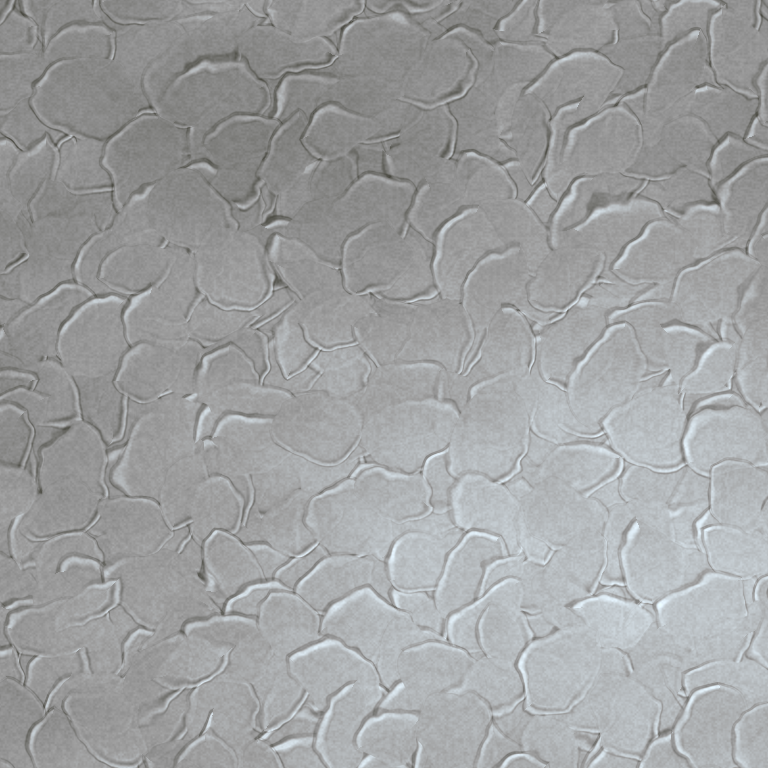
A WebGL 1 fragment shader for this texture:

```glsl
precision highp float;
uniform vec2 u_resolution;

#define CELL 0.077
#define DAB_MIN 0.052
#define DAB_MAX 0.078
#define LIP_WIDTH 0.0018
#define LIP_SHADE 0.165
#define CREST_GLOW 0.06
#define CREASE_SHADE 0.12
#define HOLLOW_SHADE 0.07
#define TILT_SHADE 0.035
#define WOBBLE 0.026
#define GRAIN 0.085
#define LIGHT vec2(0.6, -0.8)

float hash(vec2 p) {
  return fract(sin(dot(p, vec2(127.1, 311.7))) * 43758.5453);
}

vec2 hash2(vec2 p) {
  return vec2(hash(p), hash(p + 57.3));
}

float noise(vec2 p) {
  vec2 i = floor(p), f = fract(p);
  f = f * f * (3.0 - 2.0 * f);
  return mix(mix(hash(i), hash(i + vec2(1.0, 0.0)), f.x),
             mix(hash(i + vec2(0.0, 1.0)), hash(i + vec2(1.0, 1.0)), f.x), f.y);
}

float bell(float x, float width) {
  x /= width;
  return exp(-x * x);
}

// Lays one leaf-shaped trowel dab over the relief shading so far
float layDab(float shade, vec2 p, vec2 id, float aa) {
  vec2 rnd = hash2(id + 11.7);
  float angle = 0.8 + 4.4 * (hash(id + 3.1) - 0.5);
  vec2 axis = vec2(cos(angle), sin(angle));
  vec2 side = vec2(-axis.y, axis.x);
  vec2 q = vec2(dot(p, axis), dot(p, side));

  // Two arcs meeting in points; depth is positive inside
  float radius = mix(DAB_MIN, DAB_MAX, rnd.x);
  float pinch = radius * mix(0.28, 0.56, rnd.y);
  vec2 arm = vec2(abs(q.x) + pinch, q.y);
  float depth = radius - length(arm);
  vec2 local = normalize(arm) * vec2(q.x < 0.0 ? -1.0 : 1.0, 1.0);
  vec2 normal = local.x * axis + local.y * side;
  float lit = dot(normal, LIGHT);

  // The raised lip fades in and out around the outline
  float turn = 6.2832 * hash(id + 8.9);
  float lip = smoothstep(-0.7, 0.8, dot(normal, vec2(cos(turn), sin(turn))));
  lip *= 0.3 + 1.2 * noise(p * 50.0 + id * 5.0);
  lip = 0.1 + 0.9 * lip;

  // Dished body; older relief still shows faintly through it
  float body = TILT_SHADE * dot(p, LIGHT) / radius + 0.045 * (hash(id + 21.0) - 0.5);
  body -= HOLLOW_SHADE * lip * lit * exp(-max(depth, 0.0) / 0.011);
  shade = mix(shade, body, 0.88 * smoothstep(-aa, aa, depth));

  // Outer slope, crest, inner slope, creases and a faint second ridge
  float outer = bell(depth - 0.0003, LIP_WIDTH);
  float inner = bell(depth - 0.0056, LIP_WIDTH * 1.5);
  float second = bell(depth - 0.0115, LIP_WIDTH) * step(0.5, hash(id + 33.0));
  shade += LIP_SHADE * lip * lit * (outer - 0.8 * inner + 0.3 * second);
  shade += CREST_GLOW * lip * bell(depth - 0.0028, LIP_WIDTH);
  shade -= CREASE_SHADE * lip * bell(depth + 0.0026, LIP_WIDTH * 0.8);
  return shade;
}

// Three layers of scattered dabs, painted in a fixed order
float relief(vec2 uv, float aa) {
  float shade = 0.0;
  for (int layer = 0; layer < 3; layer++) {
    float level = float(layer);
    vec2 grid = uv / CELL + level * vec2(7.37, 4.61);
    vec2 base = floor(grid);
    for (int j = 1; j >= -1; j--) {
      for (int i = -1; i <= 1; i++) {
        vec2 cell = base + vec2(float(i), float(j));
        vec2 id = cell + level * 31.0;
        vec2 offset = (grid - cell - hash2(id)) * CELL;
        shade = layDab(shade, offset, id, aa);
      }
    }
  }
  return shade;
}

// Soft sheen across the wall, brightest at the lower right
float sheen(vec2 uv) {
  float tone = 0.548 + 0.068 * smoothstep(0.8, 0.2, uv.y) + 0.025 * uv.x;
  vec2 glow = (uv - vec2(0.76, 0.18)) / vec2(0.34, 0.28);
  vec2 streak = (uv - vec2(0.82, 0.62)) / vec2(0.22, 0.24);
  tone += 0.105 * exp(-dot(glow, glow)) + 0.06 * exp(-dot(streak, streak));
  tone += 0.035 * bell(uv.y - 0.42 - 0.1 * uv.x, 0.12) * smoothstep(0.1, 0.5, uv.x);
  tone += 0.06 * (noise(uv * vec2(4.0, 6.0)) - 0.5);
  return tone + 0.045 * (noise(uv * vec2(11.0, 15.0) + 7.0) - 0.5);
}

void main() {
  vec2 uv = gl_FragCoord.xy / min(u_resolution.x, u_resolution.y);
  float aa = max(0.0012, 0.7 / min(u_resolution.x, u_resolution.y));

  vec2 warp = vec2(noise(uv * 21.0), noise(uv * 21.0 + 40.0)) - 0.5;
  warp += 0.26 * (vec2(noise(uv * 75.0), noise(uv * 75.0 + 90.0)) - 0.5);
  float shade = relief(uv + WOBBLE * warp, aa);

  float grain = 0.6 * noise(uv * 400.0) + 0.4 * noise(uv * 170.0 + 13.0) - 0.5;
  float tone = sheen(uv) + clamp(shade, -0.24, 0.18) + GRAIN * grain;

  // Cool highlights, slightly warm shadows
  vec3 color = vec3(tone) + vec3(0.0, 0.2, 0.33) * max(tone - 0.62, 0.0);
  color.b -= 0.12 * max(0.57 - tone, 0.0);
  gl_FragColor = vec4(color, 1.0);
}
```
